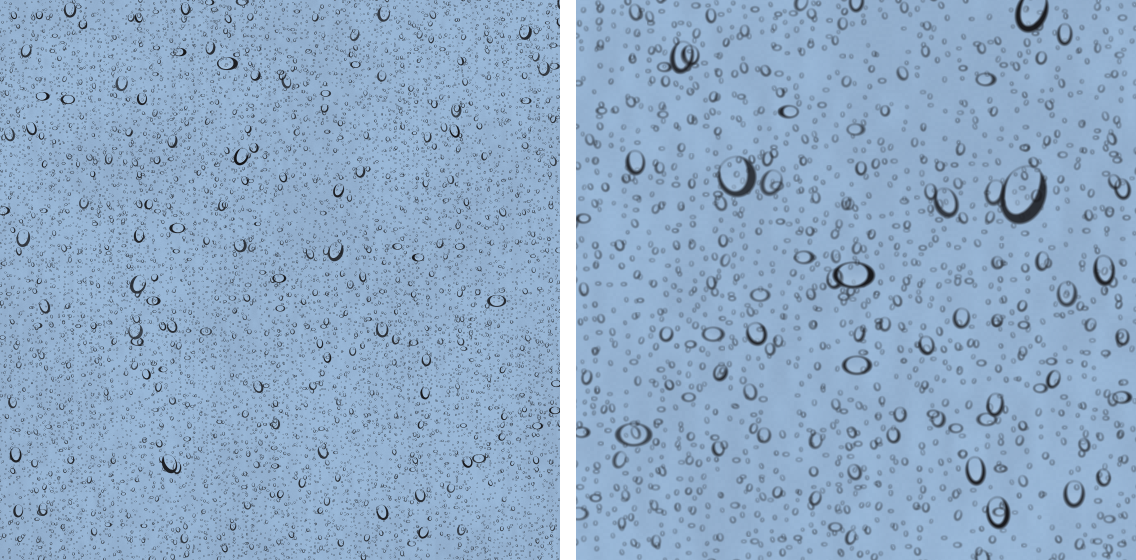
Left: the whole. Right: its middle third, enlarged.
A three.js fragment shader for this texture:

```glsl
// Rain drops on a pale blue pane: seven jittered grids, from a few large drops
// to a fine mist. Each drop is an ellipse minus a shifted inner ellipse, which
// leaves a dark U-shaped rim, with a faint outline and a light belly.
#define LAYERS 7
#define FIRST_GRID 11.0
#define GRID_GROWTH 1.5
#define DROP_SIZE 0.158
#define SOFTNESS 0.0011
#define GRAIN 0.012
#define BLUE_LIGHT vec3(0.600, 0.720, 0.845)
#define BLUE_DEEP vec3(0.570, 0.680, 0.800)
#define RIM_DARK vec3(0.075, 0.075, 0.085)
#define BELLY_LIGHT vec3(0.680, 0.785, 0.890)

varying vec2 vUv;

float hash(vec2 p) {
  return fract(sin(dot(p, vec2(127.1, 311.7))) * 43758.545);
}

vec2 hash2(vec2 p) {
  return vec2(hash(p), hash(p + 71.3));
}

float noise(vec2 p) {
  vec2 i = floor(p);
  vec2 f = fract(p);
  f = f * f * (3.0 - 2.0 * f);
  float low = mix(hash(i), hash(i + vec2(1.0, 0.0)), f.x);
  float high = mix(hash(i + vec2(0.0, 1.0)), hash(i + 1.0), f.x);
  return mix(low, high, f.y);
}

// Approximate signed distance to an ellipse with half axes "axes"
float ellipse(vec2 p, vec2 axes) {
  float k = length(p / axes);
  return k * (k - 1.0) / max(length(p / (axes * axes)), 0.001);
}

// Coverage of a shape, softened in canvas units
float cover(float dist) {
  return 1.0 - smoothstep(-SOFTNESS, SOFTNESS, dist);
}

// Pane colour: soft clouds, weak vertical streaks and fine grain
vec3 pane(vec2 uv) {
  float cloud = 0.5 * noise(uv * 7.0) + 0.5 * noise(uv * vec2(110.0, 45.0));
  float grain = hash(floor(uv * 512.0)) - 0.5;
  return mix(BLUE_DEEP, BLUE_LIGHT, smoothstep(0.1, 0.8, cloud)) + GRAIN * grain;
}

// Lay one drop over the colour; p is relative to its centre, in canvas units
vec3 addDrop(vec3 color, vec2 p, float radius, vec2 seed, float strength) {
  vec2 shape = hash2(seed + 5.1);
  vec2 lean = hash2(seed + 9.7) - 0.5;
  float wide = step(0.82, shape.x);
  float angle = lean.x * 0.9 * (1.0 - wide);
  float c = cos(angle);
  float s = sin(angle);
  p = vec2(c * p.x - s * p.y, s * p.x + c * p.y);

  vec2 axes = radius * mix(vec2(0.85, 0.9 + 0.35 * shape.y), vec2(1.3, 0.8), wide);
  vec2 shift = axes * vec2(lean.y * 0.42, mix(0.27, 0.08, wide));
  vec2 innerAxes = axes * mix(vec2(0.73, 0.99), vec2(0.73, 0.93), wide);

  float outer = ellipse(p, axes);
  float inner = ellipse(p - shift, innerAxes);
  float body = cover(outer);
  float rim = body * (1.0 - cover(inner));
  float outline = 1.0 - smoothstep(0.0, SOFTNESS * 1.3, abs(outer));
  float belly = body * smoothstep(0.5, -0.7, p.y / axes.y);

  color = mix(color, BELLY_LIGHT, belly * 0.5 * strength);
  color = mix(color, RIM_DARK, outline * 0.22 * strength);
  return mix(color, RIM_DARK, rim * strength);
}

void main() {
  vec3 color = pane(vUv);

  // Finest mist first, largest drops last
  for (int i = LAYERS - 1; i >= 0; i--) {
    float level = float(i);
    float fine = level / float(LAYERS - 1);
    float grid = floor(FIRST_GRID * pow(GRID_GROWTH, level));

    // Stagger the columns so that no rows show
    vec2 p = vUv * grid + vec2(0.37 * level, 0.0);
    p.y += hash(vec2(floor(p.x), level + 3.0)) * 9.0;
    vec2 cell = floor(p);
    vec2 seed = cell + 37.0 * level;

    // Drops gather in loose groups
    float group = 0.5 + noise(vUv * 0.0 + cell * 14.0 / grid + level * 8.3);
    float chance = mix(0.2, 0.6, fine) * group;
    if (hash(seed + 2.9) < chance) {
      vec2 center = 0.5 + 0.56 * (hash2(seed) - 0.5);
      float radius = DROP_SIZE * mix(0.6, 1.1, hash(seed + 4.4)) / grid;
      float strength = mix(1.0, 0.5, fine * fine) * mix(0.7, 1.0, hash(seed + 6.2));
      color = addDrop(color, (p - cell - center) / grid, radius, seed, strength);
    }
  }

  gl_FragColor = vec4(color, 1.0);
}
```
